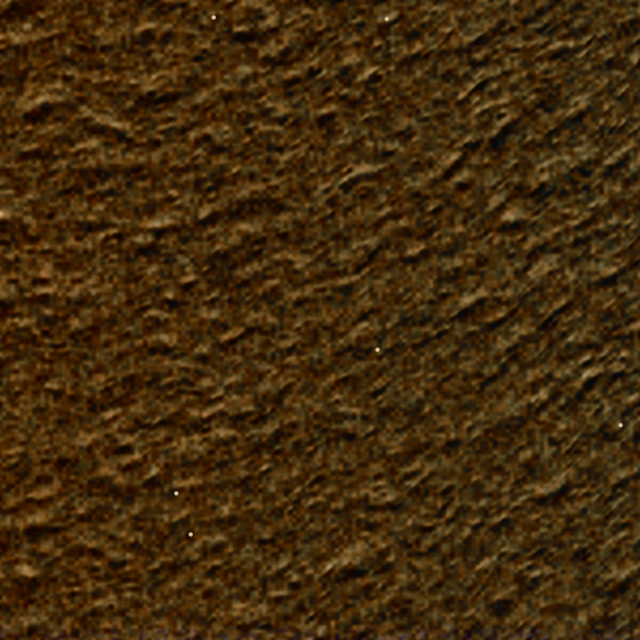
Write a WebGL 2 fragment shader that draws this texture.

```glsl
#version 300 es
precision highp float;
// Draws rough brown soil lit from above: three sizes of embossed clods
// (cellular sums of soft kernels) lie along curved furrows, with fine
// two-tone grain, a warm-to-olive drift and a few pale specks on top.

uniform vec2 u_resolution;
out vec4 outColor;

// Earth colours from shadow to highlight
const vec3 SHADOW = vec3(0.11, 0.05, 0.01);
const vec3 UMBER  = vec3(0.19, 0.10, 0.01);
const vec3 EARTH  = vec3(0.25, 0.15, 0.02);
const vec3 OCHRE  = vec3(0.32, 0.22, 0.065);
const vec3 SAND   = vec3(0.46, 0.34, 0.16);
const vec3 PALE   = vec3(0.85, 0.78, 0.62);
const vec3 WARM_SHIFT = vec3(0.018, -0.008, -0.020);

// Relief: cells across the canvas, strength of each layer
const vec2 RIDGE_CELLS = vec2(9.0, 21.0);
const vec2 CLOD_CELLS  = vec2(23.0, 38.0);
const vec2 CRUMB_CELLS = vec2(48.0, 70.0);
const float RIDGE_GAIN = 0.36;
const float CLOD_GAIN  = 0.58;
const float CRUMB_GAIN = 0.46;
const float KERNEL_SHARPNESS = 6.0;
const float KERNEL_NORM = 21.0;   // brings a layer to unit deviation

// Furrow slope at the left, and how fast it steepens to the right
const float FURROW_SLOPE = 0.08;
const float FURROW_BEND  = 0.26;

// Grain and specks
const float GRAIN_CELLS = 150.0;
const float GRAIN_GAIN  = 0.62;
const float GRAIN_NORM  = 4.6;
const float SPECK_CELLS = 16.0;
const float SPECK_CHANCE = 0.018;
const float SPECK_RADIUS = 0.0032;
const float EDGE_HEIGHT = 0.028;

vec3 hash3(vec2 p) {
    vec3 q = fract(vec3(p.xyx) * vec3(0.1031, 0.1030, 0.0973));
    q += dot(q, q.yxz + 33.33);
    return fract((q.xxy + q.yzz) * q.zyx);
}

// Smooth lattice noise with independent, centred channels
vec3 grainNoise(vec2 p) {
    vec2 cell = floor(p);
    vec2 f = fract(p);
    f = f * f * (3.0 - 2.0 * f);
    vec3 low  = mix(hash3(cell), hash3(cell + vec2(1.0, 0.0)), f.x);
    vec3 high = mix(hash3(cell + vec2(0.0, 1.0)), hash3(cell + 1.0), f.x);
    return (mix(low, high, f.y) - 0.5) * GRAIN_NORM;
}

// Scattered bumps, bright above and dark below, mostly faint, a few strong
float embossedClods(vec2 p, float seed) {
    vec2 cell = floor(p);
    float sum = 0.0;
    for (int y = -1; y <= 1; y++) {
        for (int x = -1; x <= 1; x++) {
            vec2 neighbour = cell + vec2(x, y);
            vec3 h = hash3(neighbour + seed);
            vec2 d = p - neighbour - h.xy;
            sum += h.z * h.z * d.y * exp(-KERNEL_SHARPNESS * dot(d, d));
        }
    }
    return sum * KERNEL_NORM;
}

// Bends space so that level rows follow the furrows
vec2 furrowSpace(vec2 p) {
    p.y -= FURROW_SLOPE * p.x + FURROW_BEND * p.x * p.x;
    p.y += 0.005 * sin(31.0 * p.x + 9.0 * p.y) + 0.003 * sin(67.0 * p.x - 23.0 * p.y);
    p.x += 0.006 * sin(27.0 * p.y + 2.0);
    return p;
}

vec3 earthRamp(float tone) {
    vec3 c = mix(SHADOW * 0.5, SHADOW, smoothstep(-2.8, -1.7, tone));
    c = mix(c, UMBER, clamp((tone + 1.7) / 0.9, 0.0, 1.0));
    c = mix(c, EARTH, clamp((tone + 0.8) / 0.7, 0.0, 1.0));
    c = mix(c, OCHRE, clamp((tone + 0.1) / 0.8, 0.0, 1.0));
    c = mix(c, SAND, clamp((tone - 0.7) / 1.2, 0.0, 1.0));
    return c + 0.09 * max(tone - 1.9, 0.0);
}

float speckMask(vec2 p, float pixel) {
    vec2 cell = floor(p * SPECK_CELLS);
    vec3 h = hash3(cell + 71.0);
    vec2 centre = (cell + 0.2 + 0.6 * h.xy) / SPECK_CELLS;
    float disc = 1.0 - smoothstep(-pixel, pixel, length(p - centre) - SPECK_RADIUS);
    return disc * step(h.z, SPECK_CHANCE);
}

void main() {
    float side = min(u_resolution.x, u_resolution.y);
    vec2 uv = gl_FragCoord.xy / side;

    // Lit relief, a little stronger toward the top
    vec2 f = furrowSpace(uv);
    float relief = RIDGE_GAIN * embossedClods(f * RIDGE_CELLS, 11.0)
                 + CLOD_GAIN * embossedClods(f * CLOD_CELLS, 137.0)
                 + CRUMB_GAIN * embossedClods(f * CRUMB_CELLS, 291.0);
    relief *= mix(0.85, 1.15, uv.y);

    // Grain in two sizes, the coarser one turned off the lattice
    vec3 fine = grainNoise(uv * GRAIN_CELLS);
    vec3 coarse = grainNoise(mat2(0.8, 0.6, -0.6, 0.8) * uv * GRAIN_CELLS * 0.6 + 40.0);
    float tone = relief + GRAIN_GAIN * (0.8 * fine.x + 0.6 * coarse.x);

    // Colour: warm on the left, olive on the right, mottled by grain
    float warmth = 0.7 * fine.y + 0.5 * coarse.y + 1.6 * (0.45 - uv.x);
    vec3 color = earthRamp(tone) + WARM_SHIFT * warmth;

    // Dim bluish speckle along the lower edge, then pale specks
    float edge = 1.0 - smoothstep(0.3 * EDGE_HEIGHT, EDGE_HEIGHT, uv.y);
    color += edge * vec3(-0.03, -0.02, 0.05) * max(fine.z, 0.0);
    color = mix(color, PALE, speckMask(uv, 1.0 / side));

    outColor = vec4(clamp(color, 0.0, 1.0), 1.0);
}
```
